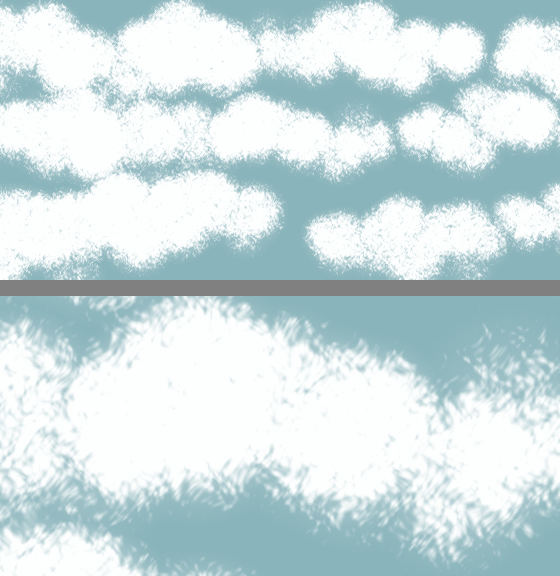
Top, the full canvas; bottom, a detail of the centre.
This texture is drawn by a Shadertoy shader. Its source:

```glsl
// Chalky white clouds on a flat teal sky. Staggered heaps of round puffs set a
// soft chalk pressure, and streaky layered cellular grain decides how much of
// that pressure whitens the paper, so rims crumble and cores turn solid.

vec2 hash2(vec2 p) {
    vec3 q = fract(p.xyx * vec3(0.1031, 0.1030, 0.0973));
    q += dot(q, q.yzx + 33.33);
    return fract((q.xx + q.yz) * q.zy);
}

// Distance to the nearest jittered cell point
float cellular(vec2 p) {
    vec2 cell = floor(p), f = fract(p);
    float nearest = 2.0;
    for (int y = -1; y <= 1; y++)
    for (int x = -1; x <= 1; x++) {
        vec2 o = vec2(x, y);
        nearest = min(nearest, length(o + hash2(cell + o + 70.0) - f));
    }
    return nearest;
}

// Paper tooth: dots minus dots at several scales, so neither reads as round
float chalkGrain(vec2 p) {
    p += 0.004 * sin(p.yx * vec2(97.0, 83.0) + 2.0 * sin(p * 41.0));
    vec2 leanRight = vec2(p.x - 0.45 * p.y, 0.6 * p.y);
    vec2 leanLeft = vec2(p.x + 0.5 * p.y, 0.7 * p.y);
    return 0.5 + 0.40 * (cellular(leanRight * 120.0) - 0.5)
               - 0.34 * (cellular(leanLeft * 92.0 + 9.0) - 0.5)
               + 0.28 * (cellular(leanLeft * 52.0 + 4.0) - 0.5)
               - 0.22 * (cellular(leanRight * 27.0 + 2.0) - 0.5);
}

// Chalk pressure of one cloud: a heap of firm puffs, then a few faint ones
float cloudPressure(vec2 p, vec2 seed, float size) {
    float pressure = 0.0;
    for (int k = 0; k < 14; k++) {
        vec2 h = hash2(seed * 17.0 + float(k) * 3.7);
        vec2 g = hash2(seed * 29.0 + float(k) * 5.3 + 11.0);
        bool faint = k > 9;
        float t = faint ? 2.6 * h.x - 1.3 : (float(k) + 0.5 + 0.8 * (h.x - 0.5)) / 5.0 - 1.0;
        float middle = 1.0 - min(t * t, 1.0);
        float lift = faint ? 0.2 * (h.y - 0.6) : 0.17 * (h.y - 0.45) * middle;
        float radius = size * (0.076 + 0.045 * g.x + 0.034 * middle);
        vec2 d = p - size * vec2(0.32 * t, lift);

        // Tighter crowns, long crumbling undersides
        float below = smoothstep(0.6, -0.8, d.y / radius);
        float soft = faint ? 0.10 : mix(0.07, 0.125, below);
        float firm = faint ? 0.36 + 0.2 * g.y : 0.74 + 0.36 * g.y;
        pressure = max(pressure, firm * smoothstep(-0.015, soft, radius - length(d)));
    }
    return pressure;
}

void mainImage(out vec4 fragColor, in vec2 fragCoord) {
    vec2 p = fragCoord / iResolution.y;

    // Three staggered rows of clouds, growing larger toward the left
    float pressure = 0.0;
    for (int row = 0; row < 3; row++)
    for (int col = 0; col < 4; col++) {
        vec2 seed = vec2(col, row) + 3.0;
        vec2 jitter = hash2(seed * 7.0) - 0.5;
        float stagger = row == 1 ? 0.0 : -0.36;
        vec2 center = vec2(0.26 + stagger + 0.74 * float(col) + 0.16 * jitter.x,
                           0.17 + 0.325 * float(row) + 0.12 * jitter.y);
        float size = mix(1.22, 0.9, clamp(center.x * 0.5, 0.0, 1.0));
        pressure = max(pressure, cloudPressure(p - center, seed, size));
    }

    // Uneven hand pressure across the sheet
    pressure *= 0.95 + 0.12 * sin(9.0 * p.x + 2.0 * sin(7.0 * p.y)) * sin(11.0 * p.y + 3.0 * p.x);
    pressure *= 1.06 - 0.16 * cellular(p * 13.0);

    float grain = chalkGrain(p);
    float strokes = smoothstep(grain - 0.3, grain + 0.3, pressure) * smoothstep(0.0, 0.2, pressure);
    float dust = 0.22 * smoothstep(0.0, 0.6, pressure);
    float white = strokes + (1.0 - strokes) * dust;

    vec3 sky = vec3(0.54, 0.705, 0.733);
    vec3 chalk = vec3(0.993, 0.997, 0.997);
    fragColor = vec4(mix(sky, chalk, white), 1.0);
}
```
